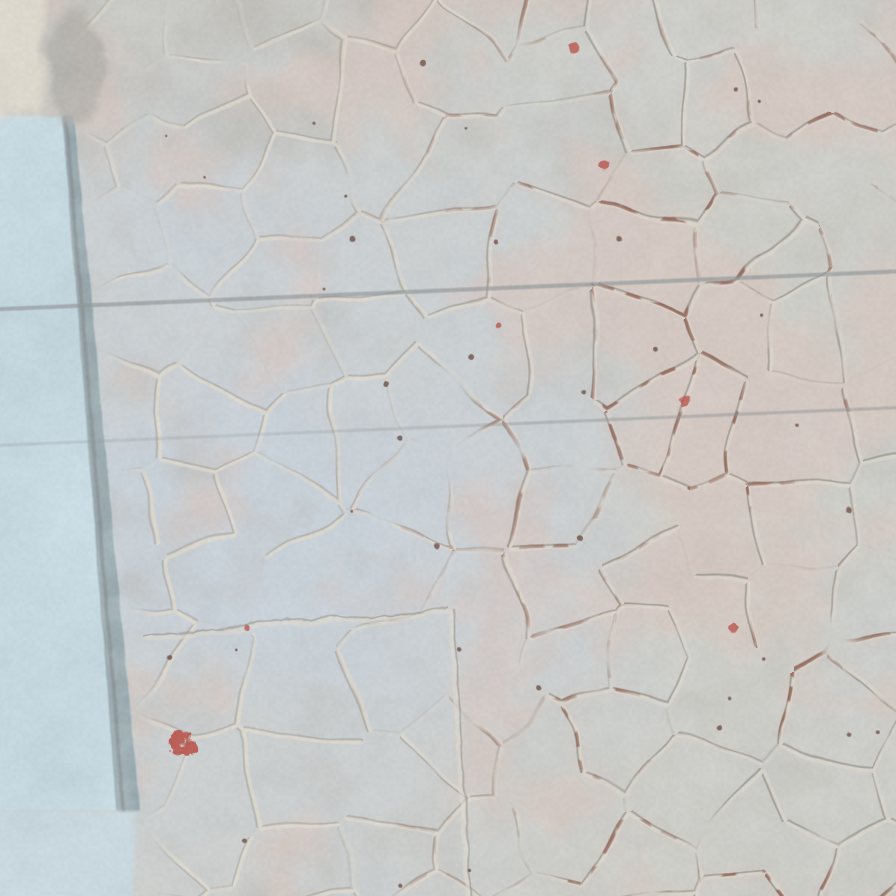
A Shadertoy shader for this texture:

```glsl
// Weathered pale paint: embossed cell cracks, a bluish board, ruled lines and chips.
// Cracks are Voronoi borders with a lit ridge and a shaded flank; noise drives the wear.

const vec3 PAINT = vec3(0.80, 0.802, 0.782);
const vec3 COOL = vec3(0.782, 0.815, 0.845);
const vec3 DUST = vec3(0.745, 0.737, 0.715);
const vec3 BLUSH = vec3(0.84, 0.775, 0.75);
const vec3 BOARD = vec3(0.775, 0.845, 0.875);
const vec3 CREAM = vec3(0.865, 0.845, 0.805);
const vec3 SHADE = vec3(0.56, 0.555, 0.53);
const vec3 RUST = vec3(0.55, 0.36, 0.30);
const vec3 CHIP = vec3(0.72, 0.33, 0.30);
const vec3 RULE = vec3(0.57, 0.59, 0.60);
const vec2 LIGHT = vec2(-0.8, 0.6);

float hash(vec2 p) {
    vec3 q = fract(vec3(p.xyx) * 0.1031);
    q += dot(q, q.yzx + 33.33);
    return fract((q.x + q.y) * q.z);
}

vec2 hash2(vec2 p) { return vec2(hash(p), hash(p + 57.3)); }

float noise(vec2 p) {
    vec2 i = floor(p), f = fract(p);
    f = f * f * (3.0 - 2.0 * f);
    return mix(mix(hash(i), hash(i + vec2(1, 0)), f.x),
               mix(hash(i + vec2(0, 1)), hash(i + 1.0), f.x), f.y);
}

float fbm(vec2 p) {
    float sum = 0.0, amp = 0.5;
    for (int i = 0; i < 4; i++) {
        sum += amp * noise(p);
        p = mat2(1.6, 1.2, -1.2, 1.6) * p + 7.1;
        amp *= 0.5;
    }
    return sum + 0.03;
}

vec2 cellPoint(vec2 id) { return id + 0.5 + 0.85 * (hash2(id) - 0.5); }

// Signed distance across the nearest cell border, and a random value per border
vec2 crackBorder(vec2 p) {
    vec2 home = vec2(0), toHome = vec2(9);
    for (int k = 0; k < 9; k++) {
        vec2 id = floor(p) + vec2(k % 3, k / 3) - 1.0;
        vec2 r = cellPoint(id) - p;
        if (dot(r, r) < dot(toHome, toHome)) { home = id; toHome = r; }
    }
    vec3 best = vec3(9, 1, 0);
    for (int k = 0; k < 25; k++) {
        if (k == 12) continue;
        vec2 id = home + vec2(k % 5, k / 5) - 2.0;
        vec2 r = cellPoint(id) - p, n = normalize(r - toHome);
        float d = dot(0.5 * (toHome + r), n);
        if (d < best.x) best = vec3(d, dot(n, LIGHT) < 0.0 ? 1.0 : -1.0, hash(home + id + 11.0));
    }
    return vec2(best.x * best.y, best.z);
}

float below(float x, float limit, float soft) {
    return 1.0 - smoothstep(limit - soft, limit + soft, x);
}

float stroke(float d, float halfWidth, float soft) { return below(abs(d), halfWidth, soft); }

float span(float x, float lo, float hi, float soft) {
    return below(x, hi, soft) * below(-x, -lo, soft);
}

// Ragged dots scattered on a grid
float specks(vec2 p, float cells, float share, float radius, float soft) {
    vec2 q = p * cells, id = floor(q);
    float r = radius * (0.5 + hash(id + 19.0));
    float d = length(fract(q) - 0.25 - 0.5 * hash2(id + 3.0)) / cells;
    d += 0.6 * r * (noise(p * 260.0) - 0.5);
    return step(hash(id + 91.0), share) * below(d, r, soft);
}

void mainImage(out vec4 fragColor, in vec2 fragCoord) {
    vec2 uv = fragCoord / iResolution.xy;
    float soft = max(0.0011, 0.8 / iResolution.y);
    float wobble = fbm(uv * 38.0) - 0.5;
    float stain = fbm(uv * 5.0 + 2.0), wear = fbm(uv * 14.0 + 31.0);

    // Paint with broad tints
    float coolZone = exp(-9.0 * pow(distance(uv, vec2(0.28, 0.48)), 2.0));
    float blushZone = exp(-14.0 * pow(distance(uv, vec2(0.83, 0.56)), 2.0));
    float rightward = smoothstep(0.3, 0.75, uv.x);
    float dustZone = smoothstep(0.65, 1.0, uv.y) * (1.0 - rightward);
    vec3 col = mix(PAINT, COOL, clamp(1.1 * coolZone + 0.9 * (stain - 0.5), 0.0, 1.0));
    col = mix(col, DUST, clamp(0.75 * dustZone + 1.6 * (wear - 0.56), 0.0, 0.85));
    col = mix(col, BLUSH, 0.65 * smoothstep(0.5, 0.72, fbm(uv * 9.0 + 50.0) + 0.18 * blushZone));

    // Cracks: warm halo, pale ridge, shaded flank, rust
    vec2 bend = vec2(noise(uv * 22.0), noise(uv * 22.0 + 40.0)) - 0.5;
    vec2 border = crackBorder((uv + 0.012 * bend) * 10.5 + 4.0);
    float d = border.x / 10.5 + 0.0022 * wobble;
    float edge = uv.x - 0.165 + 0.095 * uv.y;
    float zone = smoothstep(0.0, 0.05, edge);
    float strength = zone * smoothstep(0.08, 0.5, border.y) * smoothstep(0.17, 0.47, wear);
    float rusty = strength * rightward * smoothstep(0.44, 0.66, fbm(uv * 8.0 + 80.0) + 0.12 * blushZone);
    col = mix(col, BLUSH, 0.45 * rusty * exp(-abs(d) * 130.0));
    col = mix(col, CREAM, strength * mix(0.85, 0.6, rightward) * stroke(d, 0.0024, soft * 1.4));
    col = mix(col, SHADE, strength * mix(0.4, 0.68, rightward) * stroke(d - 0.0027, 0.0011, soft));
    float flakes = smoothstep(0.4, 0.6, noise(uv * 75.0));
    col = mix(col, RUST, 0.75 * rusty * flakes * stroke(d - 0.0015, 0.0018, soft));

    // Rough seams
    float level = uv.y - 0.277 - 0.08 * uv.x - 0.014 * wobble;
    float upright = uv.x - 0.522 + 0.06 * uv.y - 0.007 * wobble;
    float seam = mix(9.0, level, step(0.5, span(uv.x, 0.16, 0.5, 0.01)));
    if (uv.y < 0.32 && abs(upright) < abs(seam)) seam = upright;
    col = mix(col, CREAM, 0.6 * stroke(seam, 0.003, soft));
    col = mix(col, SHADE, 0.55 * stroke(seam - 0.003, 0.001, soft));

    // Specks and chips
    col = mix(col, RUST * 0.7, 0.7 * zone * specks(uv, 24.0, 0.07, 0.0022, soft));
    col = mix(col, CHIP, 0.8 * zone * specks(uv + 0.3, 11.0, 0.08, 0.0042, soft));
    float patchZone = below(distance(uv, vec2(0.205, 0.17)), 0.022, 0.012);
    col = mix(col, CHIP, 0.9 * smoothstep(0.47, 0.53, fbm(uv * 60.0 + 9.0) * patchZone));

    // Board with shadowed edge, plaster above
    edge += 0.003 * wobble;
    float tall = span(uv.y, 0.095, 0.87 + 0.01 * wobble, 0.003);
    float bevel = mix(0.027, 0.011, uv.y);
    float foot = 0.85 * below(uv.y, 0.095, 0.005) * below(uv.x + 0.02 * wobble, 0.15, 0.005);
    vec3 board = BOARD + 0.05 * (stain - 0.5) + 0.04 * (wear - 0.5);
    col = mix(col, board, max(tall * below(edge, 0.0, 0.002), foot));
    col = mix(col, vec3(0.62, 0.68, 0.70) + 0.08 * wobble, tall * span(edge, -bevel, 0.0, 0.0018));
    col = mix(col, RULE * 0.93, 0.6 * tall * stroke(edge + 0.7 * bevel, 0.002, 0.002));
    vec2 rough = uv + 0.02 * wobble;
    col = mix(col, CREAM, below(-rough.y, -0.875, 0.01) * below(rough.x, 0.047, 0.008));
    float lump = length((rough - vec2(0.085, 0.925)) * vec2(1.0, 0.5));
    col = mix(col, DUST * 0.93, 0.75 * below(lump, 0.032, 0.006));

    // Ruled lines and grain
    float rise = uv.y - 0.042 * uv.x;
    col = mix(col, RULE, 0.65 * stroke(rise - 0.655, 0.0023, soft * 1.3));
    col = mix(col, RULE, mix(0.25, 0.5, rightward) * stroke(rise - 0.503, 0.0018, soft * 1.3));
    col += 0.018 * (noise(uv * 300.0) - 0.5) + 0.03 * wobble;
    fragColor = vec4(clamp(col, 0.0, 1.0), 1.0);
}
```
